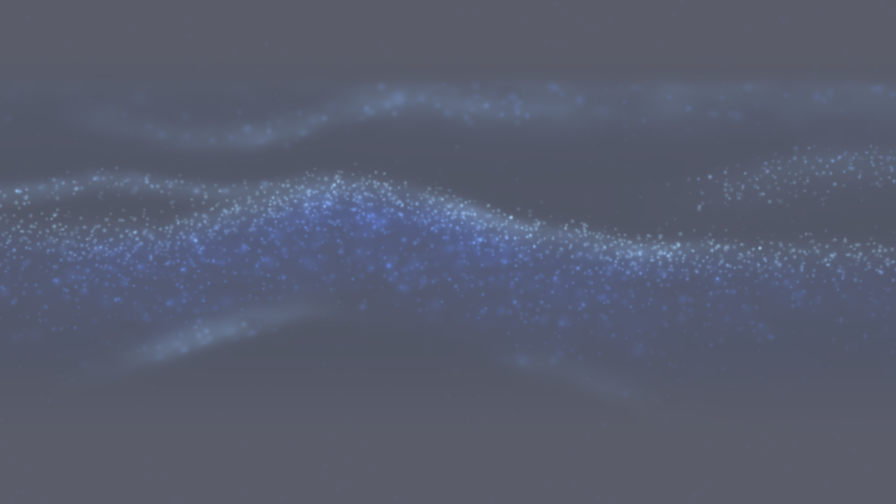
This background is drawn by a WebGL 1 fragment shader. Its source:

```glsl
precision highp float;
// A misty sea of glowing particles: soft ridges of light roll across a slate
// background. Curves place the ridges, gradient noise breaks up their haze, and
// jittered grids scatter sharp dots near the main crest and blurred ones below.
uniform vec2 u_resolution;

vec2 hash2(vec2 p) {
  vec3 q = fract(vec3(p.xyx) * vec3(0.1031, 0.1030, 0.0973));
  q += dot(q, q.yzx + 33.33);
  return fract((q.xx + q.yz) * q.zy);
}

float gradientNoise(vec2 p) {
  vec2 i = floor(p), f = fract(p);
  vec2 s = f * f * f * (f * (f * 6.0 - 15.0) + 10.0);
  float a = dot(hash2(i) * 2.0 - 1.0, f);
  float b = dot(hash2(i + vec2(1, 0)) * 2.0 - 1.0, f - vec2(1, 0));
  float c = dot(hash2(i + vec2(0, 1)) * 2.0 - 1.0, f - vec2(0, 1));
  float d = dot(hash2(i + vec2(1, 1)) * 2.0 - 1.0, f - vec2(1, 1));
  return mix(mix(a, b, s.x), mix(c, d, s.x), s.y);
}

float bell(float x, float width) {
  x /= width;
  return exp(-x * x);
}

// Ridge profile with separate falloffs above and below its line
float ridge(float d, float above, float below) {
  return bell(d, d > 0.0 ? above : below);
}

// Gaussian dots on a rotated, jittered grid; density sets how many appear
float dots(vec2 p, float cell, float radius, float density, float seed) {
  float c = cos(seed * 1.7), s = sin(seed * 1.7);
  vec2 q = mat2(c, s, -s, c) * p / cell + seed * 37.0 + 200.0;
  vec2 id = floor(q);
  float sum = 0.0;
  for (int j = -1; j <= 1; j++) {
    for (int i = -1; i <= 1; i++) {
      vec2 n = id + vec2(float(i), float(j));
      vec2 r = hash2(n + 71.0);
      float shown = smoothstep(r.x - 0.08, r.x + 0.08, density) * (0.35 + 0.65 * r.y);
      sum += shown * bell(length(q - n - hash2(n)), radius / cell);
    }
  }
  return sum;
}

void main() {
  vec2 uv = gl_FragCoord.xy / u_resolution;
  vec2 p = gl_FragCoord.xy / u_resolution.y;
  float x = uv.x, y = uv.y;

  // Haze texture, stretched along the ridges
  float haze = 1.0 + 0.7 * gradientNoise(p * vec2(7.0, 13.0))
                   + 0.5 * gradientNoise(p * vec2(17.0, 31.0) + 9.0);
  float wobble = 0.012 * gradientNoise(vec2(x * 11.0, 3.5));

  // Ridge lines
  float crest = y - (0.55 - 0.055 * x + 0.105 * bell(x - 0.41, 0.16)) - wobble;
  float arch = y - (0.41 - 0.56 * sqrt((x - 0.36) * (x - 0.36) + 0.002)) - wobble;
  float leftLine = y - (0.632 + 0.014 * sin(x * 24.0 - 1.5)) - wobble;
  float farLine = y - (0.775 - 0.055 * bell(x - 0.25, 0.13) + 0.03 * bell(x - 0.46, 0.1)) - wobble;
  float rightLine = y - (0.61 + 0.07 * smoothstep(0.7, 0.95, x)) - wobble;

  // Light carried by each part
  float crestLight = ridge(crest, 0.022, 0.035) * (0.3 + 0.7 * bell(x - 0.5, 0.3));
  float hotSpots = ridge(crest, 0.012, 0.022) * (bell(x - 0.56, 0.06) + 0.6 * bell(x - 0.72, 0.08)
                 + 0.4 * bell(x - 0.3, 0.1));
  float body = smoothstep(0.02, -0.05, crest) * bell(crest, 0.19)
             * smoothstep(-0.04, 0.05, arch) * (0.3 + 0.7 * bell(x - 0.42, 0.32));
  float archLight = ridge(arch, 0.032, 0.024) * (bell(x - 0.24, 0.1) + 0.3 * bell(x - 0.64, 0.08));
  float leftLight = ridge(leftLine, 0.018, 0.025) * smoothstep(0.42, 0.25, x);
  float farLight = ridge(farLine, 0.03, 0.025) * smoothstep(0.04, 0.2, x) * smoothstep(0.8, 0.5, x);
  float rightLight = ridge(rightLine, 0.03, 0.06) * smoothstep(0.68, 0.9, x);
  float topVeil = ridge(y - 0.82, 0.025, 0.08) * (0.4 + 0.6 * smoothstep(0.3, 0.6, x));

  // Slate base, slightly darker through the middle
  vec3 color = vec3(0.352, 0.361, 0.413);
  color -= vec3(0.030, 0.022, 0.012) * smoothstep(0.12, 0.32, y) * smoothstep(0.9, 0.78, y);

  // Soft glows
  vec3 deepBlue = vec3(0.01, 0.05, 0.20), paleBlue = vec3(0.11, 0.17, 0.23);
  color += haze * deepBlue * 0.65 * body;
  color += haze * paleBlue * (0.32 * crestLight + 0.4 * hotSpots + 0.60 * archLight
         + 0.38 * leftLight + 0.27 * farLight + 0.2 * rightLight + 0.25 * topVeil);

  // Sharp particles around the crest, sparser in the body and on the right
  float fineDensity = 0.52 * ridge(crest, 0.026, 0.05) * (0.65 + 0.35 * bell(x - 0.5, 0.3))
                    + 0.25 * body + 0.3 * rightLight + 0.22 * leftLight
                    + 0.12 * bell(y - 0.5, 0.11) * smoothstep(0.3, 0.0, x) - 0.04;
  fineDensity *= haze;
  float fine = 0.0;
  for (int k = 0; k < 4; k++) {
    float layer = float(k);
    fine += dots(p, 0.013 + 0.002 * layer, 0.0027 + 0.0004 * layer, fineDensity, layer + 1.0);
  }

  // Blurred particles in the near water and along the far ridges
  float softDensity = haze * (0.5 * body + 0.4 * archLight + 0.25 * leftLight
                    + 0.2 * farLight + 0.15 * topVeil) - 0.05;
  float soft = dots(p, 0.021, 0.0055, softDensity, 6.0)
             + dots(p, 0.029, 0.0085, softDensity, 7.0)
             + 0.7 * dots(p, 0.042, 0.013, softDensity, 8.0);

  float pale = clamp(ridge(crest, 0.2, 0.055) + archLight, 0.0, 1.0);
  color += fine * mix(vec3(0.05, 0.12, 0.28), vec3(0.17, 0.25, 0.29), pale) * 0.75;
  color += soft * mix(vec3(0.03, 0.08, 0.22), vec3(0.09, 0.14, 0.19), pale) * 0.55;

  gl_FragColor = vec4(min(color, vec3(0.62, 0.74, 0.84)), 1.0);
}
```
